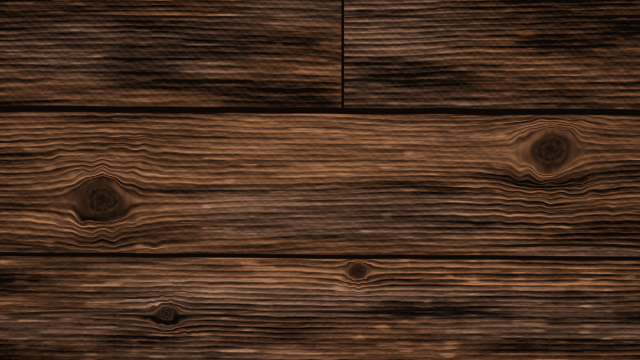
A Shadertoy shader for this texture:

```glsl
// Dark weathered planks: level wood grain that flows around a few knots,
// with streaks, cracks and seams. One tone value is summed from noise layers
// and then mapped through a brown colour ramp.

#define GRAIN_LINES 62.0
#define GRAIN_CONTRAST 0.27
#define STREAK_CONTRAST 0.42
#define KNOT_COUNT 4
#define BUTT_JOINT_X 0.952
#define VIGNETTE 0.55
#define DARK_BROWN vec3(0.05, 0.03, 0.018)
#define MID_BROWN vec3(0.31, 0.192, 0.122)
#define LIGHT_BROWN vec3(0.61, 0.415, 0.28)
#define DULL_TINT vec3(0.98, 1.06, 1.22)

const float TAU = 6.28318;

float hash(vec2 p) {
    return fract(sin(dot(p, vec2(127.1, 311.7))) * 43758.5453);
}

float noise(vec2 p) {
    vec2 i = floor(p), f = fract(p);
    f = f * f * (3.0 - 2.0 * f);
    return mix(mix(hash(i), hash(i + vec2(1, 0)), f.x),
               mix(hash(i + vec2(0, 1)), hash(i + vec2(1, 1)), f.x), f.y);
}

float upperSeam(float x) { return 0.697 - 0.006 * x + 0.003 * noise(vec2(x * 9.0, 3.0)); }
float lowerSeam(float x) { return 0.293 - 0.007 * x + 0.002 * noise(vec2(x * 9.0, 8.0)); }

float plankId(vec2 p) {
    if (p.y < lowerSeam(p.x)) return 0.0;
    if (p.y < upperSeam(p.x)) return 1.0;
    return p.x < BUTT_JOINT_X ? 2.0 : 3.0;
}

// Darkness of a gap (x) and the lit edge just under it (y)
vec2 seamShade(float d, float halfWidth, float px) {
    float gap = 1.0 - smoothstep(halfWidth - px, halfWidth + px, abs(d));
    float lit = exp(-pow((d + halfWidth + 0.005) / 0.003, 2.0));
    return vec2(max(gap, 0.3 * exp(-abs(d) * 70.0)), lit);
}

// Long thin splits that follow the grain, one per lane
float cracks(float x, float g, float seed, float px) {
    float lane = g * 11.0, id = floor(lane) + seed;
    float centre = 0.3 + 0.3 * hash(vec2(id, 5.0)) + 0.2 * noise(vec2(x * 5.0, id));
    float open = smoothstep(0.5, 0.85, noise(vec2(x * 1.9 + id * 3.7, id)));
    float width = 0.0035 * open;
    float d = abs(fract(lane) - centre) / 11.0;
    return open * (1.0 - smoothstep(width * 0.4, width + px, d));
}

void mainImage(out vec4 fragColor, in vec2 fragCoord) {
    vec2 p = fragCoord / iResolution.y;
    float px = 1.0 / iResolution.y;
    float aspect = iResolution.x / iResolution.y;
    float plank = plankId(p);
    float seed = plank * 17.3;

    // Knots: bend the grain height g as a stream around a disc
    float g = p.y, knotMask = 0.0, knotTone = 0.0, halo = 0.0;
    for (int i = 0; i < KNOT_COUNT; i++) {
        float n = float(i);
        vec2 c = vec2(aspect * fract(0.16 + 0.7 * n), 0.35 + 0.25 * sin(0.37 + 1.6 * n));
        if (plankId(c) != plank) continue;
        float r = i < 2 ? 0.047 : 0.02;
        vec2 q = p - c;
        float d = length(q * vec2(0.8, 1.0)) / r;
        d *= 0.85 + 0.3 * noise(q / r * 1.6 + n * 7.0);
        g -= q.y * min(1.0, 1.6 / (d * d + 0.01)) * exp(-d * d / 14.0);
        float body = 1.0 - smoothstep(0.75, 1.15, d);
        float rings = 0.5 + 0.5 * sin(d * 17.0 + 3.0 * noise(q / r * 3.0));
        float core = smoothstep(0.1, 0.6, d);
        float speck = noise(q / r * 7.0);
        knotTone += body * (0.08 + 0.14 * core * rings + 0.16 * speck);
        knotMask = max(knotMask, body);
        halo += exp(-pow((d - 1.1) / 0.4, 2.0));
    }

    // Growth lines with uneven spacing and strength
    vec2 w = vec2(p.x, g) + seed;
    float warp = 0.05 * noise(w * vec2(0.8, 4.0)) + 0.008 * noise(w * vec2(5.0, 18.0))
               + 0.003 * noise(w * vec2(22.0, 50.0));
    float phase = TAU * GRAIN_LINES * (g + warp);
    float line = sin(phase + 0.6 * sin(phase));
    float strength = mix(0.3, 1.3, noise(w * vec2(1.6, 9.0) + 4.0));

    // Broad stains, streaks, fibres and bright flecks
    float tone = 0.5 + GRAIN_CONTRAST * strength * line;
    tone += 0.34 * (noise(w * vec2(1.7, 9.0) + 31.0) - 0.5);
    tone += STREAK_CONTRAST * (noise(w * vec2(5.0, 75.0)) - 0.5);
    tone += 0.28 * (noise(w * vec2(22.0, 170.0)) - 0.5);
    tone += 0.16 * (noise(w * vec2(110.0, 260.0)) - 0.5);
    tone += 0.3 * smoothstep(0.74, 0.95, noise(w * vec2(16.0, 120.0) + 9.0));
    tone -= 0.3 * smoothstep(0.62, 0.85, noise(w * vec2(2.6, 22.0) + 57.0));

    // Vignette, knots and cracks
    vec2 centred = fragCoord / iResolution.xy - 0.5;
    tone += 0.1 - VIGNETTE * dot(centred, centred);
    tone -= 0.2 * halo;
    tone = mix(tone, knotTone, knotMask);
    tone = mix(tone, 0.02, 0.9 * cracks(p.x, g, seed, px));

    // Seams between planks, and the butt joint in the top row
    float upper = p.y - upperSeam(p.x);
    vec2 seam = max(seamShade(upper, 0.009, px), seamShade(p.y - lowerSeam(p.x), 0.006, px));
    float joint = 1.0 - smoothstep(0.0015, 0.0015 + 1.5 * px, abs(p.x - BUTT_JOINT_X));
    seam.x = max(seam.x, joint * step(0.0, upper));
    tone += 0.14 * seam.y;
    tone = mix(tone, 0.0, seam.x);

    // Colour ramp with some duller, greyer areas
    vec3 colour = mix(DARK_BROWN, MID_BROWN, clamp(tone * 2.0, 0.0, 1.0));
    colour = mix(colour, LIGHT_BROWN, clamp(tone * 2.0 - 1.0, 0.0, 1.2));
    float dull = smoothstep(0.45, 0.8, noise(w * vec2(2.0, 12.0) + 80.0));
    colour *= mix(vec3(1.0), DULL_TINT, dull);
    fragColor = vec4(colour, 1.0);
}
```
